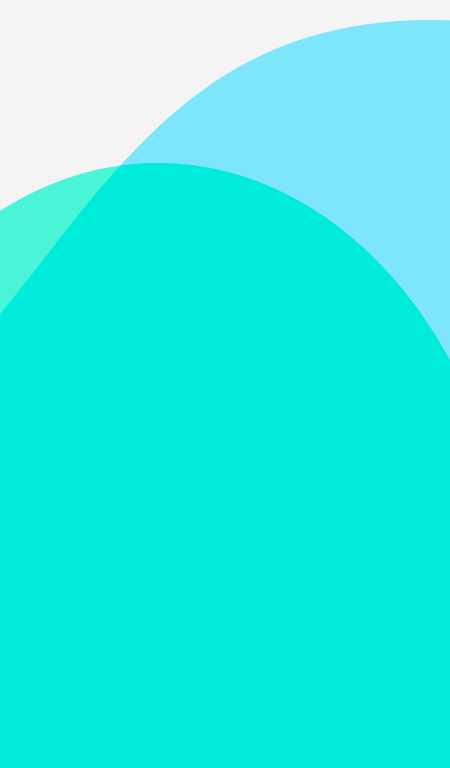
Write a WebGL 1 fragment shader that draws this background.

```glsl
precision highp float;

uniform vec2 u_resolution;

// Lengths are in units of the canvas height
const vec3 PAPER = vec3(0.957, 0.957, 0.957);
const vec3 SKY = vec3(0.49, 0.90, 0.985);
const vec3 MINT = vec3(0.29, 0.955, 0.845);
const vec3 TEAL = vec3(0.0, 0.925, 0.855);

const vec2 ARCH_CENTER = vec2(0.2057, 0.1784);
const vec2 ARCH_RADII = vec2(0.4661, 0.6094);

const vec2 WAVE_PEAK = vec2(0.5599, 0.9740);
const float WAVE_REACH = 0.5599;
const vec3 WAVE_FALL = vec3(0.2573, 0.2979, -0.1724);

// Approximate signed distance to an ellipse, negative inside
float ellipseDistance(vec2 p, vec2 radii) {
  vec2 q = p / radii;
  float gradient = 2.0 * length(q / radii);
  return (dot(q, q) - 1.0) / max(gradient, 0.001);
}

// Approximate signed distance to the S-shaped hill, negative below
float waveDistance(vec2 p) {
  float t = (p.x - WAVE_PEAK.x) / WAVE_REACH;
  float t2 = t * t;
  vec3 powers = vec3(t2, t2 * t2, t2 * t2 * t2);
  float height = WAVE_PEAK.y - dot(WAVE_FALL, powers);
  float slope = dot(WAVE_FALL, vec3(2.0, 4.0 * t2, 6.0 * t2 * t2)) * t / WAVE_REACH;
  return (p.y - height) / sqrt(1.0 + slope * slope);
}

// Antialiased coverage over about one pixel
float coverage(float distance) {
  return clamp(0.5 - distance * u_resolution.y, 0.0, 1.0);
}

void main() {
  vec2 p = gl_FragCoord.xy / u_resolution.y;
  float wave = coverage(waveDistance(p));
  float arch = coverage(ellipseDistance(p - ARCH_CENTER, ARCH_RADII));

  // The arch takes a different tint where it overlaps the wave
  vec3 behind = mix(PAPER, SKY, wave);
  vec3 front = mix(MINT, TEAL, wave);
  gl_FragColor = vec4(mix(behind, front, arch), 1.0);
}
```
